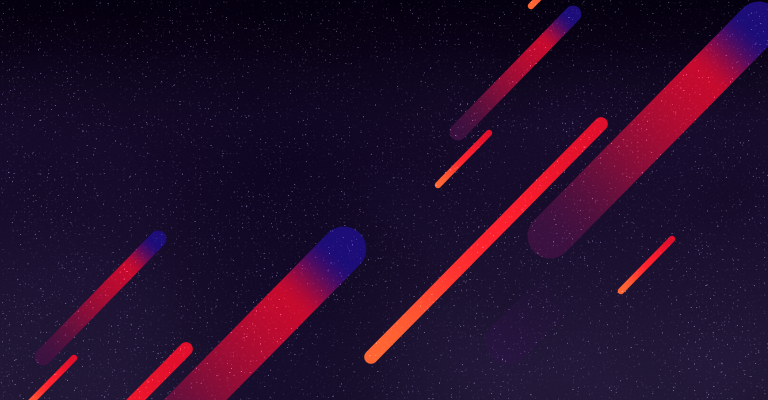
A Shadertoy shader for this background:

```glsl
// Diagonal neon capsules streaking over a dark violet, star-dusted sky.
// Each streak is a capsule distance with a colour ramp along its axis; one group
// is drawn twice by a fixed shift, and hashed cells scatter the stars.

vec2 hash2(vec2 p) {
    vec3 q = fract(p.xyx * vec3(0.1031, 0.1030, 0.0973));
    q += dot(q, q.yzx + 33.33);
    return fract((q.xx + q.yz) * q.zy);
}

float gradientNoise(vec2 p) {
    vec2 i = floor(p), f = p - i;
    vec2 u = f * f * (3.0 - 2.0 * f);
    vec2 x = vec2(1, 0), y = vec2(0, 1);
    float a = dot(hash2(i) * 2.0 - 1.0, f);
    float b = dot(hash2(i + x) * 2.0 - 1.0, f - x);
    float c = dot(hash2(i + y) * 2.0 - 1.0, f - y);
    float d = dot(hash2(i + 1.0) * 2.0 - 1.0, f - 1.0);
    return mix(mix(a, b, u.x), mix(c, d, u.x), u.y);
}

// x: coverage, y: position along the axis from a (0) to b (1)
vec2 capsule(vec2 p, vec2 a, vec2 b, float radius) {
    vec2 axis = b - a;
    float t = clamp(dot(p - a, axis) / dot(axis, axis), 0.0, 1.0);
    float dist = length(p - a - axis * t) - radius;
    return vec2(clamp(0.5 - dist * iResolution.y, 0.0, 1.0), t);
}

// Plum tail, crimson band, indigo head
void duskStreak(inout vec3 col, vec2 p, vec2 a, vec2 b, float radius) {
    vec2 s = capsule(p, a, b, radius);
    vec3 ramp = mix(vec3(0.23, 0.07, 0.27), vec3(0.78, 0.04, 0.18), smoothstep(-0.12, 0.80, s.y));
    ramp = mix(ramp, vec3(0.11, 0.05, 0.47), smoothstep(0.74, 0.98, s.y));
    col = mix(col, ramp, s.x * mix(0.85, 1.0, smoothstep(0.0, 0.4, s.y)));
}

// Orange tail running into a red head
void emberStreak(inout vec3 col, vec2 p, vec2 a, vec2 b, float radius) {
    vec2 s = capsule(p, a, b, radius);
    vec3 ramp = mix(vec3(1.0, 0.40, 0.20), vec3(1.0, 0.13, 0.18), smoothstep(0.0, 0.55, s.y));
    ramp = mix(ramp, vec3(0.88, 0.06, 0.17), smoothstep(0.5, 1.0, s.y));
    col = mix(col, ramp, s.x);
}

vec3 sky(vec2 p) {
    vec3 col = mix(vec3(0.132, 0.092, 0.215), vec3(0.088, 0.045, 0.168), smoothstep(0.0, 0.6, p.y));
    col = mix(col, vec3(0.022, 0.002, 0.065), smoothstep(0.65, 1.0, p.y));
    // Dim column left of the centre
    float column = exp(-pow((p.x - 0.72) / 0.32, 2.0));
    col *= 1.0 - vec3(0.35, 0.45, 0.2) * column * smoothstep(1.0, 0.6, p.y);
    return col * (1.0 + 0.12 * gradientNoise(p * 5.0));
}

float stars(vec2 p) {
    float light = 0.0;
    for (int i = 0; i < 3; i++) {
        float cells = 45.0 + 30.0 * float(i);
        vec2 q = p * cells + 17.0 * float(i);
        vec2 id = floor(q);
        vec2 rnd = hash2(id + 71.0);
        float dist = length(fract(q) - 0.2 - 0.6 * hash2(id)) / cells;
        float density = 0.28 + 0.3 * gradientNoise(id / cells * 6.0);
        light += step(rnd.x, density) * (0.06 + 0.34 * pow(rnd.y, 4.0))
               * smoothstep(0.0026, 0.0004, dist);
    }
    return light;
}

void mainImage(out vec4 fragColor, in vec2 fragCoord) {
    vec2 p = fragCoord / iResolution.y;
    vec3 col = sky(p);

    // Ghost streak fading upwards
    vec2 ghost = capsule(p, vec2(1.27, 0.145), vec2(1.42, 0.295), 0.056);
    col = mix(col, vec3(0.17, 0.07, 0.27), ghost.x * 0.55 * (1.0 - ghost.y));

    // The same group of four, upper right and lower left
    for (int i = 0; i < 2; i++) {
        vec2 q = p + float(i) * vec2(1.0375, 0.5625);
        duskStreak(col, q, vec2(1.375, 0.41), vec2(1.897, 0.94), 0.056);
        duskStreak(col, q, vec2(1.145, 0.67), vec2(1.4325, 0.965), 0.021);
        emberStreak(col, q, vec2(0.9275, 0.1075), vec2(1.5025, 0.69), 0.017);
        emberStreak(col, q, vec2(1.095, 0.5375), vec2(1.2225, 0.6675), 0.008);
    }

    // Two loose embers
    emberStreak(col, p, vec2(1.5525, 0.2725), vec2(1.68, 0.4025), 0.008);
    emberStreak(col, p, vec2(1.3275, 0.985), vec2(1.455, 1.115), 0.008);

    // Star dust and fine grain over everything
    col += stars(p) * vec3(0.8, 0.75, 0.9);
    col += 0.015 * gradientNoise(p * 190.0);
    fragColor = vec4(clamp(col, 0.0, 1.0), 1.0);
}
```
